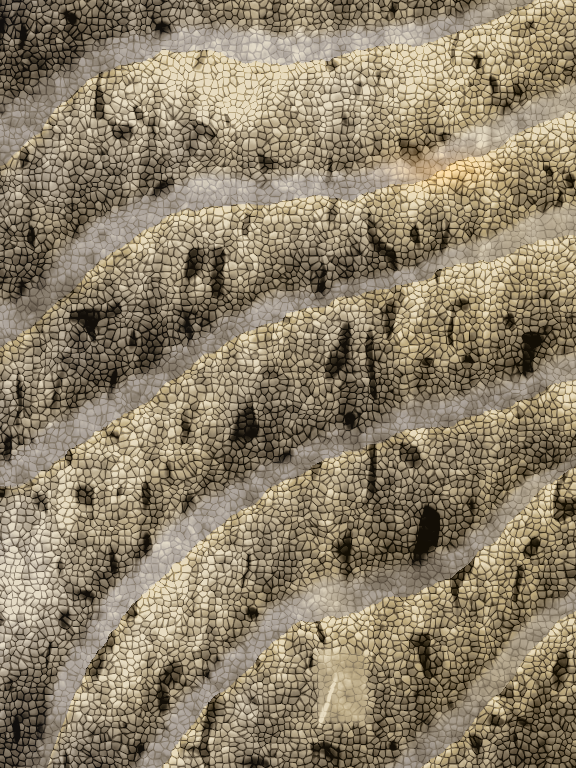
A Shadertoy shader for this texture:

```glsl
// Weathered rock: six slanted ridges, each with a pale rim, a grainy face and a smooth ledge.
// Crest curves are splines; the span between neighbours sets the relief profile, and
// Voronoi grains, stretched noise and soft pools of light add the surface detail.
#define GRAIN_SCALE 112.0
#define GRAIN_DEPTH 0.36
#define GROOVE_DEPTH 0.20
#define PIT_DEPTH 0.40
#define RIM_GAIN 0.15
#define CREST_WOBBLE 0.022
#define STAIN vec3(0.10, 0.02, -0.08)

const int RIDGES = 6;
const int KNOTS = 7;

// Crest heights at even steps from left to right, one row per ridge.
const float CREST[42] = float[42](
     .79,  .90,  .93,  .92,  .935, .97,  1.01,
     .55,  .655, .727, .736, .753, .798, .857,
     .36,  .437, .523, .594, .62,  .659, .693,
    -.11,  .147, .29,  .372, .427, .464, .505,
    -.30, -.11,  .052, .18,  .215, .277, .395,
    -.50, -.34, -.21, -.107, -.042, .069, .206);

// Pools of light and shade: centre, radius, gain.
const vec4 POOL[11] = vec4[11](
    vec4(.32, .86, .17, .16),  vec4(.56, .88, .14, .13),
    vec4(.02, .96, .08, -.20), vec4(.62, 1.0, .06, -.10),
    vec4(.03, .65, .11, -.12), vec4(.17, .56, .09, -.06),
    vec4(.02, .23, .08, .22),  vec4(.21, .21, .10, .10),
    vec4(.53, .28, .07, -.15), vec4(.72, .04, .09, -.25),
    vec4(.57, .10, .06, -.12));

float hash(vec2 p) {
    return fract(sin(dot(p, vec2(127.1, 311.7))) * 43758.5453);
}

float noise(vec2 p) {
    vec2 i = floor(p), f = fract(p);
    f = f * f * (3.0 - 2.0 * f);
    vec2 e = vec2(0, 1);
    return mix(mix(hash(i), hash(i + e.yx), f.x),
               mix(hash(i + e.xy), hash(i + e.yy), f.x), f.y);
}

float fbm(vec2 p) {
    float sum = 0.0, amp = 0.53;
    for (int i = 0; i < 4; i++) {
        sum += amp * noise(p);
        p = mat2(1.6, 1.2, -1.2, 1.6) * p + 7.3;
        amp *= 0.5;
    }
    return sum;
}

// Distance to the nearest grain, gap to the second, grain id, height above its centre.
vec4 grains(vec2 p) {
    vec2 cell = floor(p);
    float near = 9.0, second = 9.0, id = 0.0, rise = 0.0;
    for (int y = -1; y <= 1; y++)
    for (int x = -1; x <= 1; x++) {
        vec2 c = cell + vec2(x, y);
        vec2 r = p - c - 0.12 - 0.76 * vec2(hash(c), hash(c + 37.2));
        float d = length(r);
        if (d < near) {
            second = near; near = d;
            id = hash(c + 71.9); rise = r.y;
        } else second = min(second, d);
    }
    return vec4(near, second - near, id, rise);
}

// Catmull-Rom height of a crest at u in 0..1.
float crest(int ridge, float u) {
    float s = clamp(u, 0.0, 0.9999) * float(KNOTS - 1);
    int k = int(s), row = ridge * KNOTS;
    float f = s - float(k);
    float a = CREST[row + max(k - 1, 0)], b = CREST[row + k];
    float c = CREST[row + k + 1], d = CREST[row + min(k + 2, KNOTS - 1)];
    return b + 0.5 * f * (c - a + f * (2.0*a - 5.0*b + 4.0*c - d + f * (3.0*(b - c) + d - a)));
}

vec3 rockColour(float tone, float warmth) {
    vec3 c = mix(vec3(.07, .055, .035), vec3(.20, .17, .12), smoothstep(.0, .17, tone));
    c = mix(c, vec3(.38, .33, .26), smoothstep(.15, .34, tone));
    c = mix(c, vec3(.53, .48, .40), smoothstep(.32, .49, tone));
    c = mix(c, mix(vec3(.68, .64, .59), vec3(.73, .66, .51), warmth), smoothstep(.47, .66, tone));
    return mix(c, vec3(.90, .86, .77), smoothstep(.64, .88, tone));
}

void mainImage(out vec4 fragColor, in vec2 fragCoord) {
    vec2 p = fragCoord / iResolution.y;
    float u = fragCoord.x / iResolution.x;
    float broad = fbm(p * 9.0), fine = fbm(p * 75.0);

    // Find the ridge span around this point.
    float wobble = CREST_WOBBLE * (fbm(p * vec2(22.0, 14.0)) - 0.5) + 0.010 * (fine - 0.5);
    float upper = 1.12, lower = -0.6;
    for (int i = 0; i < RIDGES; i++) {
        float h = crest(i, u) + wobble;
        if (p.y < h) upper = h;
        else { lower = h; break; }
    }
    float drop = upper - p.y;
    float t = drop / max(upper - lower, 0.02);

    // Relief profile: lit rim, darkening face, shadowed foot, smooth ledge.
    float ledge = smoothstep(0.74, 0.88, t + 0.25 * (broad - 0.5));
    float rim = exp(-drop * 85.0) * smoothstep(0.0, 0.004, drop);
    float tone = mix(0.57, 0.43, smoothstep(0.0, 0.65, t));
    tone -= 0.09 * smoothstep(0.5, 0.7, t) * (1.0 - ledge);
    tone = mix(tone, 0.57, ledge) + RIM_GAIN * rim;
    tone += 0.28 * (broad - 0.5);
    for (int i = 0; i < 11; i++) {
        vec2 r = (p - POOL[i].xy) / POOL[i].z;
        tone += POOL[i].w * exp(-dot(r, r));
    }

    // Grains, grooves and pits on the faces.
    float face = 1.0 - 0.65 * ledge;
    vec2 warp = 0.008 * vec2(noise(p * 40.0), noise(p * 40.0 + 19.0));
    vec4 g = grains((p + warp) * GRAIN_SCALE);
    float dome = smoothstep(0.0, 0.32, g.y) - 0.62 + 0.45 * g.w + 0.5 * (g.z - 0.5);
    tone += GRAIN_DEPTH * face * dome;
    tone += GROOVE_DEPTH * face * (noise(vec2(p.x * 62.0 + drop * 8.0, drop * 13.0)) - 0.5);
    tone += 0.30 * (fine - 0.5);
    float pit = noise(vec2(p.x * 58.0, p.y * 25.0) + 3.0 * broad);
    tone -= PIT_DEPTH * smoothstep(0.77, 0.90, pit) * (1.0 - ledge);

    // Pale fallen patch with a thin feathered streak.
    vec2 q = p - vec2(0.445, 0.105);
    vec2 box = abs(q + 0.010 * (broad - 0.5)) - vec2(0.031, 0.045);
    float patchMask = 1.0 - smoothstep(-0.004, 0.006, max(box.x, box.y));
    tone = mix(tone, 0.70 + 0.35 * (fine - 0.5), 0.7 * patchMask);
    float streak = abs(q.x + 0.019 - 0.35 * (q.y + 0.02) + 0.006 * (fine - 0.5));
    tone += 0.25 * (1.0 - smoothstep(0.001, 0.005, streak)) * smoothstep(0.04, 0.02, abs(q.y + 0.02));

    // Warm faces to the right, grey ledges to the left, ochre on one crest.
    float warmth = clamp(0.35 + 0.6 * u + rim - 0.7 * ledge + broad - 0.5, 0.0, 1.0);
    vec3 colour = rockColour(tone, warmth);
    colour += vec3(0.015, 0.0, -0.045) * (warmth - 0.4);
    vec2 s = (p - vec2(0.57, 0.78)) / vec2(0.07, 0.025);
    colour += STAIN * exp(-dot(s, s)) * (0.4 + broad);
    fragColor = vec4(clamp(colour, 0.0, 1.0), 1.0);
}
```
